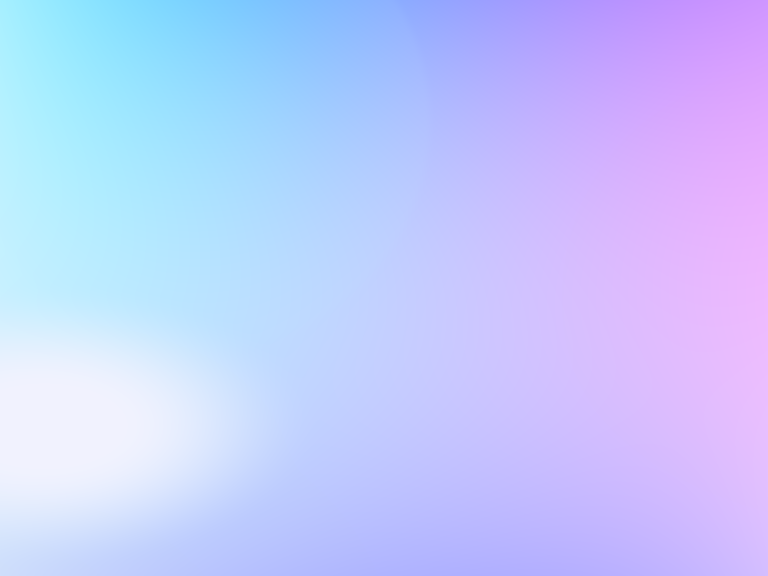
Give the GLSL for this background, as a WebGL 2 fragment shader.

```glsl
#version 300 es
precision highp float;

uniform vec2 u_resolution;
out vec4 fragColor;

// Control colours of the three horizontal ramps, left to right
const vec3 TOP_CYAN      = vec3(0.645, 0.94, 1.0);
const vec3 TOP_AZURE     = vec3(0.23, 0.82, 1.0);
const vec3 TOP_INDIGO    = vec3(0.71, 0.49, 1.0);
const vec3 TOP_VIOLET    = vec3(0.81, 0.588, 1.0);
const vec3 MID_ICE       = vec3(0.78, 0.94, 1.0);
const vec3 MID_SKY       = vec3(0.628, 0.919, 1.0);
const vec3 MID_LILAC     = vec3(0.827, 0.699, 1.0);
const vec3 MID_PINK      = vec3(0.933, 0.725, 0.995);
const vec3 LOW_MIST      = vec3(0.81, 0.87, 0.985);
const vec3 LOW_BLUE      = vec3(0.69, 0.74, 1.0);
const vec3 LOW_PERIWINK  = vec3(0.59, 0.60, 1.0);
const vec3 LOW_LAVENDER  = vec3(0.83, 0.745, 1.0);

// Soft white pool at the lower left
const vec3 POOL_COLOR    = vec3(0.945, 0.95, 0.995);
const vec2 POOL_CENTER   = vec2(0.06, 0.26);
const vec2 POOL_RADII    = vec2(0.36, 0.25);
const float POOL_CORE    = 0.25;

// Faint veil with a curved rim
const vec3 VEIL_COLOR    = vec3(0.74, 0.90, 1.0);
const vec2 VEIL_CENTER   = vec2(0.26, 0.79);
const vec2 VEIL_RADII    = vec2(0.30, 0.40);
const float VEIL_OPACITY = 0.07;
const float VEIL_INNER   = 0.45;
const float RIM_SOFTNESS = 0.025;

// Distance from the centre of an ellipse, 1.0 on its rim
float ellipseDistance(vec2 p, vec2 center, vec2 radii) {
    return length((p - center) / radii);
}

// Cubic Bezier ramp through four control colours
vec3 bezierRamp(vec3 a, vec3 b, vec3 c, vec3 d, float t) {
    float s = 1.0 - t;
    return s * s * s * a + 3.0 * s * s * t * b + 3.0 * s * t * t * c + t * t * t * d;
}

// Quadratic curve through the bottom, middle and top colours
vec3 verticalCurve(vec3 low, vec3 mid, vec3 top, float y) {
    return low * (1.0 - y) * (1.0 - 2.0 * y)
         + mid * 4.0 * y * (1.0 - y)
         + top * y * (2.0 * y - 1.0);
}

void main() {
    vec2 uv = gl_FragCoord.xy / u_resolution;

    // Base colour mesh
    vec3 top = bezierRamp(TOP_CYAN, TOP_AZURE, TOP_INDIGO, TOP_VIOLET, uv.x);
    vec3 mid = bezierRamp(MID_ICE, MID_SKY, MID_LILAC, MID_PINK, uv.x);
    vec3 low = bezierRamp(LOW_MIST, LOW_BLUE, LOW_PERIWINK, LOW_LAVENDER, uv.x);
    vec3 color = verticalCurve(low, mid, top, uv.y);

    // Veil, strongest just inside its rim
    float veilDist = ellipseDistance(uv, VEIL_CENTER, VEIL_RADII);
    float veil = smoothstep(VEIL_INNER, 1.0, veilDist)
               * (1.0 - smoothstep(1.0 - RIM_SOFTNESS, 1.0 + RIM_SOFTNESS, veilDist));
    color = mix(color, VEIL_COLOR, veil * VEIL_OPACITY);

    // White pool
    float poolDist = ellipseDistance(uv, POOL_CENTER, POOL_RADII);
    color = mix(color, POOL_COLOR, 1.0 - smoothstep(POOL_CORE, 1.0, poolDist));

    fragColor = vec4(clamp(color, 0.0, 1.0), 1.0);
}
```
